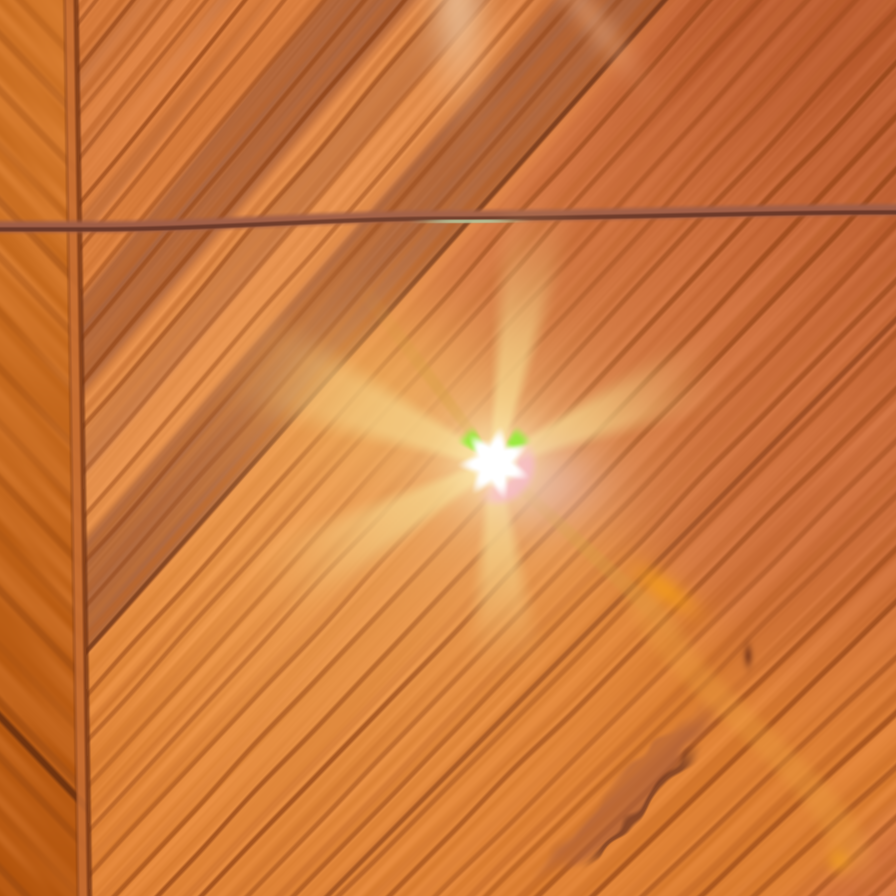
This texture is drawn by a WebGL 1 fragment shader. Its source:

```glsl
precision highp float;
// Diagonal timber planks meeting a vertical seam, with a cable and a sun flare.
// Grooves follow a fan of lines, stretched noise supplies the grain,
// and tapered wedges around a white core form the flare.
uniform vec2 u_resolution;
vec3 col;

void tint(float r, float g, float b, float amount) {
  col = mix(col, vec3(r, g, b), amount);
}

float hash(vec2 p) {
  return fract(sin(dot(p, vec2(127.1, 311.7))) * 4375.85);
}

float noise(vec2 p) {
  vec2 i = floor(p), f = fract(p);
  f = f * f * (3. - 2. * f);
  return mix(mix(hash(i), hash(i + vec2(1, 0)), f.x),
             mix(hash(i + vec2(0, 1)), hash(i + vec2(1, 1)), f.x), f.y);
}

float band(float v, float lo, float hi, float soft) {
  return smoothstep(lo - soft, lo + soft, v) * (1. - smoothstep(hi - soft, hi + soft, v));
}

float stroke(float d, float halfWidth) {
  return 1. - smoothstep(halfWidth * .3, halfWidth * 1.6, abs(d));
}

float blob(vec2 p, vec2 size) {
  p /= size;
  return exp(-dot(p, p));
}

// Wedge of light leaving the origin, angle in degrees.
float ray(vec2 p, float degrees, float spread, float reach) {
  float a = radians(degrees);
  vec2 dir = vec2(cos(a), sin(a));
  float along = dot(p, dir), across = abs(p.x * dir.y - p.y * dir.x);
  float width = .006 + max(along, 0.) * spread;
  return smoothstep(0., .015, along) * (1. - smoothstep(reach * .3, reach, along))
       * (1. - smoothstep(width * .4, width * 1.3, across));
}

void mainPlanks(vec2 p) {
  // Intercept of the slightly fanned plank line passing through p.
  float x = p.x - .4;
  float c = (p.y - 1.007 * x) / (1. + .193 * x);
  float grain = noise(vec2(p.x * 5., c * 100.));
  col = mix(vec3(.87, .5, .2), vec3(.86, .5, .25), smoothstep(.25, .85, p.y));
  float red = smoothstep(-.02, .15, p.x - .552 + .85 * (p.y - .483)) * smoothstep(.1, .45, p.y);
  tint(.8, .43, .24, red * .9 * (1. - smoothstep(.58, .62, c)));
  tint(.93, .61, .31, .75 * blob(p - vec2(.34, .36), vec2(.26, .28)));
  tint(.91, .58, .32, .7 * band(c, .75, .92, .02));
  tint(.72, .35, .18, .7 * smoothstep(1.4, 1.9, p.x + p.y));
  tint(.81, .43, .25, .7 * (1. - smoothstep(-.5, -.42, c)));

  // Weathered brown boards and streaks in the upper left.
  float brown = band(c, .615, .75, .01) + band(c, .925, 1.04, .015);
  brown += .5 * smoothstep(.76, .8, c) * smoothstep(.5, .8, noise(vec2(p.x * 2., c * 32.)));
  tint(.63, .36, .22, min(brown, 1.) * (.45 + .5 * grain));
  col += (grain - .5) * .06 + (noise(vec2(p.x * 9., c * 230.)) - .5) * .025;

  // Grooves, each with its own depth, and a fainter companion.
  float cell = (c - .615) / .054, id = floor(cell + .5);
  float d = (cell - id) * .054 + (noise(vec2(p.x * 14., id)) - .5) * .004;
  float depth = .4 + .4 * hash(vec2(id, 3));
  tint(.56, .25, .07, stroke(d, .0042) * depth * (.65 + .35 * grain));
  tint(.7, .35, .12, stroke(d - .017, .006) * .4 * hash(vec2(id, 8)));
  tint(.38, .17, .08, .6 * stroke(c - .615, .004));
  tint(.47, .2, .07, .5 * stroke(c - .035, .004));

  // Torn patch lying along the grain.
  vec2 q = p - vec2(.7, .115);
  float along = (q.x + q.y) * .707, across = (q.y - q.x) * .707;
  across += (noise(p * 42.) - .5) * .018;
  float torn = 1. - smoothstep(.7, 1.2, length(vec2(along / .125, across / .022)));
  tint(.69, .38, .22, torn * (.45 + .5 * grain));
  tint(.42, .2, .12, .7 * stroke(across + .021, .004) * band(along, -.08, .08, .02));
  tint(.48, .22, .1, .8 * blob(p - vec2(.835, .268), vec2(.005, .012)));
}

void sidePlanks(vec2 p) {
  float c = p.y + 1.05 * p.x, cell = c / .062;
  col = mix(vec3(.73, .36, .08), vec3(.82, .46, .16), smoothstep(0., .9, p.y));
  col += (noise(vec2(p.x * 12., c * 75.)) - .5) * .08;
  tint(.58, .27, .06, stroke(fract(cell) - .5, .1) * (.15 + .35 * hash(vec2(floor(cell), 5))));
  tint(.35, .15, .05, .75 * stroke(c - .2, .006));
}

void main() {
  vec2 p = gl_FragCoord.xy / u_resolution;

  // Two plank fields divided by a raised vertical batten.
  float seam = p.x - mix(.1, .085, p.y);
  if (seam < 0.) sidePlanks(p); else mainPlanks(p);
  tint(.78, .43, .2, .85 * band(seam, -.013, 0., .0015));
  tint(.45, .2, .07, .75 * stroke(seam, .003) + .3 * stroke(seam + .013, .002));

  // Cable with a dark underside and a glint.
  float cable = p.y - .747 - .012 * smoothstep(.1, .5, p.x) - .007 * smoothstep(.5, 1., p.x);
  tint(.63, .37, .28, stroke(cable, .0065));
  tint(.35, .17, .12, .75 * stroke(cable + .003, .0025));
  tint(.7, .83, .67, .8 * stroke(cable + .006, .002) * band(p.x, .48, .57, .03));

  // Wide haze, reflections near the top and the curved lens ghost.
  vec2 s = p - vec2(.552, .483);
  float r = length(s), theta = atan(s.y, s.x);
  tint(.93, .66, .38, .5 * blob(s + vec2(.06, .01), vec2(.22, .2)));
  tint(.93, .68, .34, .55 * blob(s + vec2(.13, -.07), vec2(.1, .08)));
  tint(.94, .74, .53, .55 * exp(-r * r / .012));
  tint(.94, .78, .62, .7 * blob(p - vec2(.512, .99), vec2(.03, .08)));
  tint(.9, .65, .48, .45 * blob(p - vec2(1.346 - p.y * .7, .98), vec2(.022, .06)));
  float arc = p.x - .715 - .24 * smoothstep(0., 1., (.36 - p.y) / .34);
  tint(.93, .64, .25, .3 * stroke(arc, .022) * band(p.y, .03, .35, .03));
  vec2 ghost = mat2(.8, .6, -.6, .8) * (p - vec2(.743, .341));
  tint(.95, .6, .1, .75 * blob(ghost, vec2(.037, .014)));
  tint(.95, .62, .12, .6 * blob(p - vec2(.936, .04), vec2(.013)));

  // Flare: broad wedges, thin streaks, colour fringe, white core.
  float light = ray(s, 80., .13, .32) + ray(s, 24., .15, .29) + ray(s, 157., .18, .34)
              + ray(s, 209., .16, .32) + ray(s, 273., .17, .25);
  tint(.96, .82, .53, min(light, 1.) * (.6 + .35 * exp(-r * 9.)));
  tint(.84, .62, .25, .4 * (ray(s, 127., .015, .28) + ray(s, -43., .02, .33)));
  tint(.89, .7, .68, .6 * blob(s - vec2(.055, -.025), vec2(.06, .045)));
  tint(1., .93, .7, .8 * exp(-r * r / .0026));
  float fringe = stroke(r - .034, .011);
  tint(.5, .95, .15, .75 * fringe * smoothstep(.2, 1., -cos(4. * theta)) * smoothstep(0., .4, sin(theta)));
  tint(.98, .7, .9, .5 * fringe * smoothstep(.1, .8, cos(theta + .7)));
  tint(1., 1., 1., 1. - smoothstep(.019, .035, r * (1. - .2 * cos(7. * theta - 9.8))));
  gl_FragColor = vec4(clamp(col, 0., 1.), 1.);
}
```
